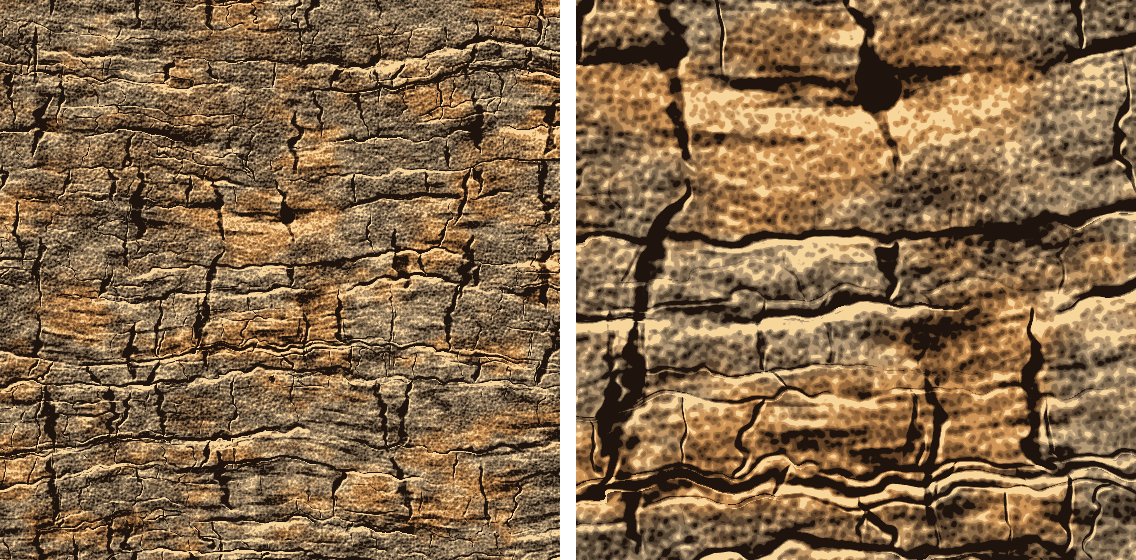
Left: the whole. Right: its middle third, enlarged.
This texture is drawn by a Shadertoy shader. Its source:

```glsl
// Weathered, layered rock face: ochre beds with crumbling lit ledges, gritty patches and upright cracks.

const vec3 CREVICE = vec3(0.12, 0.08, 0.05);
const vec3 UMBER   = vec3(0.35, 0.27, 0.19);
const vec3 BROWN   = vec3(0.53, 0.43, 0.31);
const vec3 TAN     = vec3(0.71, 0.60, 0.46);
const vec3 OCHRE   = vec3(0.82, 0.59, 0.34);
const vec3 CREAM   = vec3(0.97, 0.84, 0.61);
const vec2 TO_LIGHT = vec2(-0.42, 0.91);

vec2 hash22(vec2 p) {
    vec3 a = fract(p.xyx * vec3(0.1031, 0.1030, 0.0973));
    a += dot(a, a.yzx + 33.33);
    return fract((a.xx + a.yz) * a.zy);
}

float valueNoise(vec2 p) {
    vec2 i = floor(p), f = fract(p);
    f = f * f * (3.0 - 2.0 * f);
    float low  = mix(hash22(i).x, hash22(i + vec2(1, 0)).x, f.x);
    float high = mix(hash22(i + vec2(0, 1)).x, hash22(i + vec2(1, 1)).x, f.x);
    return mix(low, high, f.y);
}

float fbm(vec2 p, int octaves) {
    float sum = 0.0, weight = 0.5, total = 0.0;
    for (int i = 0; i < octaves; i++) {
        sum += weight * valueNoise(p);
        total += weight;
        weight *= 0.6;
        p = mat2(1.9, 0.3, -0.3, 1.9) * p + 7.3;
    }
    return sum / total;
}

// Distance to the nearest jittered cell point.
float cellular(vec2 p) {
    vec2 i = floor(p), f = fract(p);
    float nearest = 4.0;
    for (int y = -1; y <= 1; y++)
        for (int x = -1; x <= 1; x++) {
            vec2 cell = vec2(x, y);
            vec2 d = cell + hash22(i + cell) - f;
            nearest = min(nearest, dot(d, d));
        }
    return sqrt(nearest);
}

// Layered sines that bend the beds gently.
float bend(vec2 p) {
    return 0.014 * sin(7.0 * p.x + 2.0 * sin(5.0 * p.y + 1.0))
         + 0.006 * sin(16.0 * p.x + 11.0 * p.y);
}

// One leaning, tapered crack per grid cell; some cells stay whole.
float cracks(vec2 p, float width) {
    vec2 id = floor(p), f = fract(p);
    vec2 place = hash22(id), kind = hash22(id + 71.3);
    float centre = 0.3 + 0.4 * place.x + 0.45 * (place.y - 0.5) * (f.y - 0.5);
    float w = width * sin(3.14159 * f.y) * smoothstep(0.2, 0.9, kind.x);
    float gap = 1.0 - smoothstep(0.35 * w, w + 0.01, abs(f.x - centre));
    return gap * smoothstep(0.0, 0.02, w);
}

// A stack of broken beds. x: height, y: darkness of gaps, z: crumbling upper lip.
vec3 beds(vec2 q, float rows, float seed) {
    float level = rows * q.y + 0.28 * sin(2.8 * rows * q.y) + seed;
    float row = floor(level), f = fract(level);
    float along = rows * q.x;
    float reach = smoothstep(0.25, 0.75, valueNoise(vec2(0.8 * along, row * 3.7 + seed)));
    float top = 1.0 - smoothstep(0.86, 1.0, f);
    float height = smoothstep(0.0, 0.13, f) * top * reach;
    float joint = 1.0 - smoothstep(0.0, 0.07, min(f, 2.0 * (1.0 - f)));
    joint *= smoothstep(0.48, 0.78, valueNoise(vec2(1.3 * along, row * 5.1 + 40.0)));
    float offset = 20.0 * hash22(vec2(row, seed + 5.0)).x;
    float gap = max(cracks(vec2(0.7 * along + offset, level), 0.06), 0.85 * joint);
    return vec3(height - 0.7 * gap, gap, smoothstep(0.5, 0.8, f) * top * reach);
}

// Coarse beds, tall cracks and patches of finer fractured beds.
vec3 bedding(vec2 uv) {
    vec2 jag = vec2(fbm(uv * 34.0, 3), fbm(uv * vec2(28.0, 40.0) + 19.0, 3)) - 0.5;
    vec2 q = uv + vec2(0.034, 0.026) * jag;
    q.y += bend(uv) + 0.022 * (valueNoise(uv * 8.0) - 0.5);
    vec3 coarse = beds(q, 13.0, 0.0);
    vec3 fine = beds(q + 0.006 * jag.yx, 31.0, 7.0);
    float broken = smoothstep(0.32, 0.62, valueNoise(uv * vec2(5.0, 11.0) + 60.0));
    float tall = cracks(vec2(6.5 * q.x + 3.0, 8.0 * q.y + 0.4), 0.07);
    vec3 b = coarse + broken * fine * vec3(0.45, 0.6, 0.5);
    return vec3(b.x - 0.7 * tall, min(max(b.y, tall), 1.0), b.z);
}

// Thin laminae, rough lumps and sandy grain.
float detail(vec2 uv, float grit) {
    vec2 q = uv + vec2(0.0, bend(uv) + 0.014 * valueNoise(uv * 20.0));
    float laminae = fbm(q * vec2(18.0, 100.0), 2);
    float lumps = fbm(uv * vec2(32.0, 44.0), 4);
    float grain = cellular(uv * 165.0);
    return mix(0.75, 0.2, grit) * laminae + 0.8 * lumps - mix(0.18, 0.38, grit) * grain;
}

vec3 rockColor(float tone, float rust) {
    vec3 tint = mix(vec3(0.96, 1.0, 1.05), vec3(1.12, 0.96, 0.76), rust);
    vec3 c = mix(CREVICE, UMBER * tint, smoothstep(0.07, 0.25, tone));
    c = mix(c, BROWN * tint, smoothstep(0.32, 0.47, tone));
    c = mix(c, mix(TAN, OCHRE, rust), smoothstep(0.53, 0.68, tone));
    return mix(c, CREAM, smoothstep(0.77, 0.92, tone));
}

void mainImage(out vec4 fragColor, in vec2 fragCoord) {
    vec2 uv = fragCoord / iResolution.y;
    vec3 bed = bedding(uv);
    float grit = smoothstep(0.40, 0.60, fbm(uv * vec2(7.0, 15.0) + 3.0, 4));
    float rust = smoothstep(0.42, 0.66, fbm(uv * vec2(9.0, 16.0) + 50.0, 4)) * (1.0 - 0.6 * grit);

    // Slope towards the light.
    vec2 ahead = uv + 0.0025 * TO_LIGHT;
    float relief = bed.x - bedding(ahead).x + detail(uv, grit) - detail(ahead, grit);

    // Shade cast by the ledges above.
    float shade = 0.0;
    for (int i = 1; i <= 2; i++) {
        float t = float(i);
        shade = max(shade, bedding(uv + 0.006 * t * TO_LIGHT).x - bed.x - 0.13 * t);
    }

    // Bleached lips, dark streaks between thin layers, and sand.
    float speckle = cellular(uv * 205.0 + 9.0) - 0.45 + 0.5 * (valueNoise(uv * 240.0) - 0.5);
    float mottle = fbm(uv * vec2(40.0, 64.0) + 80.0, 3) - 0.5;
    float streak = fbm((uv + vec2(0.0, bend(uv))) * vec2(13.0, 85.0) + 30.0, 3);
    float tone = 0.58 + 1.4 * relief + 0.5 * speckle + 0.6 * mottle - 0.13 * grit;
    tone += 0.14 * bed.z - 0.45 * smoothstep(0.56, 0.74, streak) * (1.0 - 0.6 * grit);
    tone -= 0.45 * min(shade, 0.7) + 0.6 * bed.y;
    fragColor = vec4(rockColor(tone, rust), 1.0);
}
```
